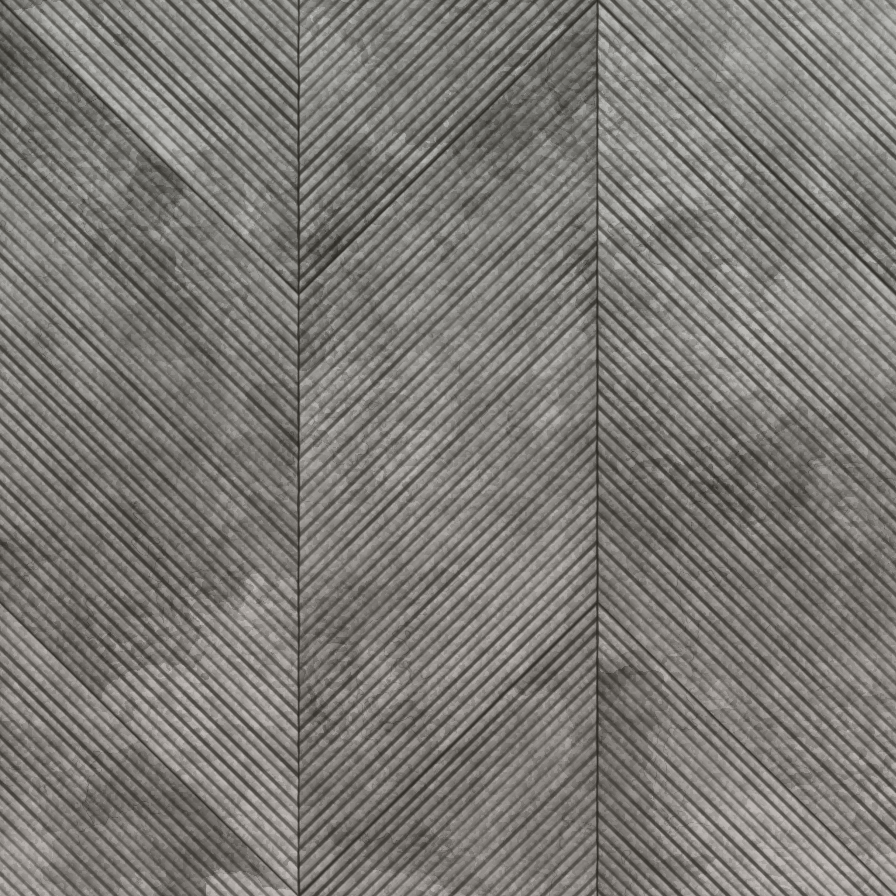
Reproduce this texture procedurally as a Shadertoy shader.

```glsl
const float COLUMNS = 3.0;
const float TILE_HEIGHT = 0.672;
const float RISE = 0.328; // climb of a groove across one column
const float GROOVES = 40.0 / TILE_HEIGHT; // grooves per canvas height
const vec3 DEEP_STONE = vec3(0.20, 0.19, 0.17);
const vec3 PALE_STONE = vec3(0.61, 0.60, 0.59);
const vec3 COOL_TINT = vec3(0.985, 1.0, 0.99);
const vec3 WARM_TINT = vec3(1.01, 0.995, 0.985);

float hash(vec2 p) {
    vec3 q = fract(p.xyx * 0.1031);
    q += dot(q, q.yzx + 33.33);
    return fract((q.x + q.y) * q.z);
}

// Nearest distance, gap to the second nearest, value of the nearest cell
vec3 cellular(vec2 p) {
    vec2 cell = floor(p);
    float nearest = 9.0, second = 9.0, value = 0.0;
    for (int j = -1; j <= 1; j++) {
        for (int i = -1; i <= 1; i++) {
            vec2 c = cell + vec2(i, j);
            vec2 site = c + vec2(hash(c), hash(c + 57.3));
            float d = length(site - p);
            if (d < nearest) {
                second = nearest;
                nearest = d;
                value = hash(c + 19.7);
            } else {
                second = min(second, d);
            }
        }
    }
    return vec3(nearest, second - nearest, value);
}

float layeredSines(vec2 p) {
    float sum = 0.0, amplitude = 0.5;
    for (int i = 0; i < 6; i++) {
        p = mat2(0.8, 0.6, -0.6, 0.8) * p + 1.7;
        sum += amplitude * sin(p.x + 1.3 * sin(p.y)) * cos(p.y * 0.9);
        p *= 1.9;
        amplitude *= 0.62;
    }
    return sum;
}

float band(float d, float halfWidth, float blur) {
    return 1.0 - smoothstep(halfWidth - blur, halfWidth + blur, abs(d));
}

// Cloudy slate with layered flakes, pits, grain and cracks
float stoneTone(vec2 p) {
    vec2 warp = vec2(layeredSines(p * 14.0), layeredSines(p * 14.0 + 8.0));
    vec3 flake = cellular(p * 4.5 + warp * 0.6);
    vec3 chip = cellular(p * 11.0 + warp * 0.9);
    vec3 pit = cellular(p * vec2(100.0, 150.0) + warp * 3.0);
    vec3 grain = cellular(p * 260.0);
    float rough = smoothstep(-0.1, 0.35, layeredSines(p * 8.0 + 4.0));
    float tone = 0.91 + 0.28 * layeredSines(p * 6.0);
    tone += 0.32 * (flake.z - 0.5);
    tone -= 0.14 * smoothstep(0.8, 0.86, chip.z);
    tone += 0.12 * layeredSines(p * 60.0);
    tone += mix(0.08, 0.28, rough) * (pit.z - 0.5);
    tone += 0.22 * (grain.z - 0.5);
    float crack = band(chip.y, 0.015, 0.02) * smoothstep(0.2, 0.4, warp.x);
    return tone - 0.25 * crack;
}

// x: dark cut, y: shaded flank, z: lit lip
vec3 grooveProfile(float along, float column, float pixel) {
    float id = floor(along + 0.5);
    float shift = (hash(vec2(id, column + 3.0)) - 0.5) * 0.20;
    float size = hash(vec2(id, column + 41.0));
    float d = along - id - shift;
    float blur = max(pixel * 0.7, 0.09);
    float halfWidth = mix(0.11, 0.17, size);
    float cut = band(d, halfWidth, blur) * mix(0.5, 0.95, size);
    float flank = band(d - 0.08, 0.24, 0.20);
    float lip = band(d + halfWidth + 0.14, 0.07, blur);
    return vec3(cut, flank, lip);
}

void mainImage(out vec4 fragColor, in vec2 fragCoord) {
    vec2 uv = fragCoord / iResolution.xy;
    float pixel = 1.0 / min(iResolution.x, iResolution.y);

    // Mirrored columns fold the diagonals into a chevron
    float column = floor(uv.x * COLUMNS);
    float fold = 1.0 - abs(mod(uv.x * COLUMNS, 2.0) - 1.0);
    float slant = uv.y + fold * RISE - RISE;
    float row = slant / TILE_HEIGHT;
    vec2 tile = vec2(column, floor(row));

    // Each tile is cut from another part of the stone
    vec2 stonePoint = uv + tile * vec2(2.37, 3.19) + 5.0;
    float tone = stoneTone(stonePoint) + 0.08 * (hash(tile + 6.0) - 0.5);
    tone += 0.08 * cos(6.283 * uv.x) + 0.05 * sin(5.0 * uv.y + 3.0 * uv.x);

    // Grooves, shallower where the surface has worn
    vec3 groove = grooveProfile(slant * GROOVES, column, pixel * GROOVES);
    float wear = layeredSines(stonePoint * 12.0 + 2.0);
    float depth = clamp(0.88 + 0.35 * wear, 0.5, 1.0);
    tone += 0.12 * groove.z * depth;
    tone -= 0.24 * groove.y * depth;
    tone = mix(tone, 0.25 * tone - 0.06, groove.x * depth);

    // Joints between tiles
    float sideGap = (fract(uv.x * COLUMNS + 0.5) - 0.5) / COLUMNS;
    float endGap = (fract(row + 0.5) - 0.5) * TILE_HEIGHT;
    float chipping = 0.0008 * layeredSines(stonePoint * 90.0);
    float inner = step(abs(uv.x - 0.5), 0.48);
    float joint = inner * band(sideGap + chipping, 0.0011, pixel);
    joint = max(joint, 0.7 * band(endGap, 0.0012, pixel));
    tone = mix(tone, -0.15, joint * 0.8);

    vec3 color = mix(DEEP_STONE, PALE_STONE, clamp(tone, -0.2, 1.3));
    color *= mix(WARM_TINT, COOL_TINT, smoothstep(0.2, 0.9, uv.y));
    fragColor = vec4(color, 1.0);
}
```
